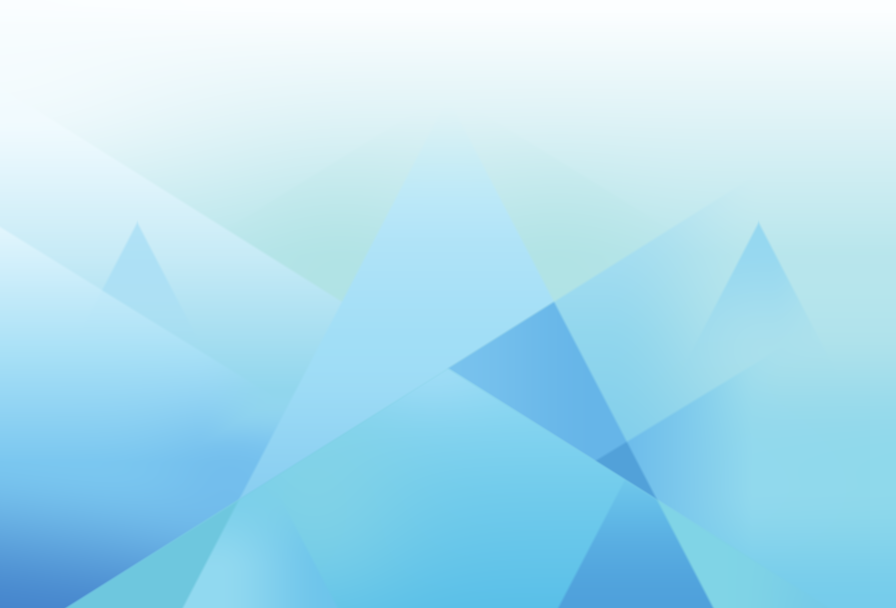
A WebGL 1 fragment shader for this background:

```glsl
precision highp float;
// Pale blue backdrop of overlapping translucent triangles crossed by diagonal bands.

uniform vec2 u_resolution;

#define TENT_SLOPE 0.52    // half-width gained per unit of depth
#define BAND_SLOPE 0.628   // steepness of the crossing diagonals
#define CROSS_Y 0.606      // depth at which the diagonals meet
#define BIG_APEX_Y 0.161
#define SMALL_APEX vec2(0.511, 0.366)
#define SOFTNESS 0.0032
#define WHITE vec3(0.99, 0.997, 1.0)
#define SAGE vec3(0.67, 0.88, 0.87)

float edge(float d) {
  float w = max(SOFTNESS, 0.8 / u_resolution.y);
  return smoothstep(-w, w, d);
}

// 1 under the line y = y0 + slope * x (y grows downwards)
float below(vec2 p, float y0, float slope) {
  return edge((p.y - y0 - slope * p.x) * inversesqrt(1.0 + slope * slope));
}

// 1 inside an endless triangle that opens downwards
float tent(vec2 p, vec2 apex) {
  float d = (p.y - apex.y) * TENT_SLOPE - abs(p.x - apex.x);
  return edge(d * inversesqrt(1.0 + TENT_SLOPE * TENT_SLOPE));
}

// Three colours placed at the three stops
vec3 ramp(float t, vec3 stops, vec3 a, vec3 b, vec3 c) {
  float u = clamp((t - stops.x) / (stops.y - stops.x), 0.0, 1.0);
  float v = clamp((t - stops.y) / (stops.z - stops.y), 0.0, 1.0);
  return mix(mix(a, b, u), c, v);
}

float glow(vec2 p, vec2 centre, vec2 size) {
  vec2 d = (p - centre) / size;
  return exp(-dot(d, d));
}

void main() {
  // Unit height, x centred, y measured from the top
  vec2 p = vec2(gl_FragCoord.x - 0.5 * u_resolution.x,
                u_resolution.y - gl_FragCoord.y) / u_resolution.y;
  vec2 q = vec2(abs(p.x), p.y);
  float y = p.y;

  // Shape masks
  float falling = below(p, CROSS_Y, BAND_SLOPE);
  float rising = below(p, CROSS_Y, -BAND_SLOPE);
  float west = falling * (1.0 - rising);
  float east = rising * (1.0 - falling);
  float south = falling * rising;
  float big = tent(p, vec2(0.0, BIG_APEX_Y));
  float smallLeft = tent(p, SMALL_APEX * vec2(-1.0, 1.0));
  float smallRight = tent(p, SMALL_APEX);
  float lowLeft = below(p, 0.830, 0.62);
  float lowRight = below(p, 0.906, -0.61);

  // Sky
  vec3 col = ramp(y, vec3(0.01, 0.2, 0.42), WHITE, vec3(0.87, 0.95, 0.965), vec3(0.72, 0.90, 0.925));
  col = mix(col, vec3(0.45, 0.79, 0.91), smoothstep(0.42, 1.05, y));
  col = mix(col, vec3(0.97, 0.99, 1.0), 0.75 * glow(p, vec2(-0.76, 0.13), vec2(0.34, 0.18)));
  col = mix(col, SAGE, 0.45 * glow(q, vec2(0.18, 0.46), vec2(0.15, 0.15)));
  float facet = below(q, 0.151, 0.62) * (1.0 - smoothstep(0.25, 0.46, q.x));
  col = mix(col, SAGE, 0.10 * facet * smoothstep(0.16, 0.30, y));

  // West wing, a pale band over a deepening blue
  vec3 paleBand = ramp(y, vec3(0.20, 0.42, 0.64), vec3(0.95, 0.985, 1.0), vec3(0.78, 0.92, 0.965), vec3(0.57, 0.84, 0.93));
  vec3 deepBand = ramp(y, vec3(0.38, 0.58, 0.76), vec3(0.88, 0.96, 0.99), vec3(0.66, 0.88, 0.965), vec3(0.48, 0.78, 0.94));
  deepBand = mix(deepBand, vec3(0.27, 0.52, 0.80), smoothstep(0.76, 1.04, y - 0.12 * (p.x + 0.6)));
  deepBand = mix(deepBand, vec3(0.43, 0.72, 0.92), 0.6 * glow(p, vec2(-0.36, 0.80), vec2(0.12, 0.11)));
  vec3 wing = mix(paleBand, deepBand, max(lowLeft * (1.0 - smoothstep(-0.42, -0.26, p.x)), smoothstep(0.64, 0.74, y)));
  float peak = smallLeft * (1.0 - 0.85 * lowLeft) * (1.0 - smoothstep(0.42, 0.60, y));
  wing = mix(wing, vec3(0.63, 0.86, 0.96), 0.65 * peak);
  col = mix(col, wing, west * smoothstep(0.10, 0.26, y));

  // East wing, fading into the sky on the right
  vec3 aqua = ramp(y, vec3(0.35, 0.55, 0.72), vec3(0.68, 0.88, 0.95), vec3(0.57, 0.84, 0.93), vec3(0.51, 0.81, 0.92));
  col = mix(col, aqua, east * (1.0 - smoothstep(0.26, 0.52, p.x)));
  float rightPeak = smallRight * (1.0 - smoothstep(0.38, 0.64, y));
  rightPeak *= 1.0 - 0.5 * smoothstep(0.53, 0.62, p.x);
  col = mix(col, vec3(0.55, 0.83, 0.945), 0.8 * east * rightPeak);
  vec3 lowEast = ramp(p.x, vec3(0.30, 0.50, 0.74), vec3(0.43, 0.74, 0.92), vec3(0.57, 0.85, 0.93), vec3(0.56, 0.85, 0.92));
  lowEast = mix(lowEast, vec3(0.46, 0.80, 0.92), smoothstep(0.80, 1.0, y));
  float lowFade = mix(1.0 - smoothstep(0.36, 0.56, p.x), 1.0, smoothstep(0.55, 0.80, y));
  col = mix(col, lowEast, east * lowRight * lowFade);

  // Ground corners outside the big triangle
  vec3 corner = mix(vec3(0.43, 0.78, 0.87), vec3(0.50, 0.83, 0.90), smoothstep(-0.45, 0.3, p.x));
  col = mix(col, corner, south * (1.0 - smoothstep(0.46, 0.64, p.x)));

  // Big triangle: light upper part
  vec3 ice = ramp(y, vec3(0.22, 0.40, 0.56), vec3(0.80, 0.94, 0.98), vec3(0.69, 0.89, 0.97), vec3(0.63, 0.87, 0.965));
  ice = mix(ice, vec3(0.54, 0.81, 0.945), smoothstep(0.56, 0.84, y));
  col = mix(col, ice, big * (1.0 - rising) * smoothstep(0.16, 0.36, y));

  // Big triangle: blue wedge with its dark tip
  vec3 wedge = mix(vec3(0.47, 0.76, 0.93), vec3(0.40, 0.71, 0.91), smoothstep(0.0, 0.25, p.x));
  wedge = mix(wedge, vec3(0.32, 0.63, 0.85), lowRight);
  col = mix(col, wedge, big * east);

  // Big triangle: lower part with the feet of the small triangles
  vec3 pool = ramp(y, vec3(0.62, 0.80, 1.0), vec3(0.56, 0.85, 0.95), vec3(0.45, 0.80, 0.925), vec3(0.35, 0.75, 0.91));
  pool = mix(pool, vec3(0.52, 0.83, 0.90), 0.75 * glow(p, vec2(-0.22, 0.80), vec2(0.16, 0.20)));
  pool = mix(pool, ice, glow(p, vec2(-0.03, 0.60), vec2(0.13, 0.08)));
  vec3 leftFoot = mix(vec3(0.57, 0.85, 0.94), vec3(0.43, 0.77, 0.92), smoothstep(-0.38, -0.19, p.x));
  pool = mix(pool, leftFoot, smallLeft * smoothstep(0.78, 0.94, y));
  vec3 rightFoot = mix(vec3(0.37, 0.71, 0.90), vec3(0.31, 0.63, 0.86), smoothstep(0.82, 1.0, y));
  pool = mix(pool, rightFoot, smallRight * smoothstep(0.74, 0.90, y));
  col = mix(col, pool, big * south);

  gl_FragColor = vec4(col, 1.0);
}
```
